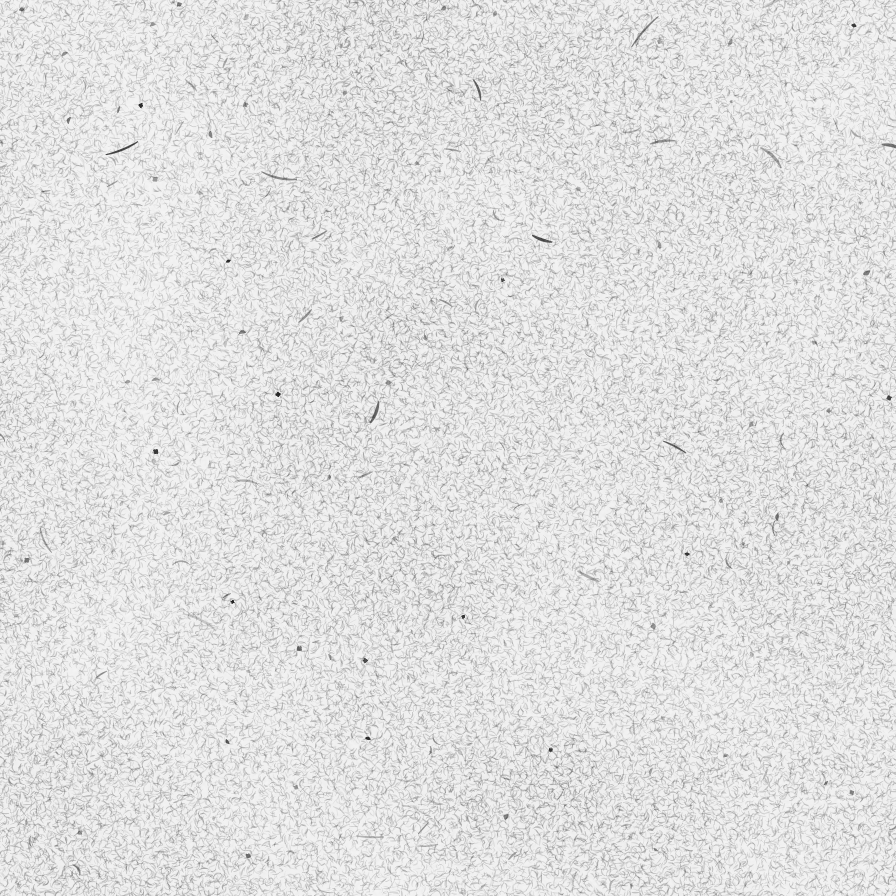
Give the GLSL for this texture, as a Shadertoy shader.

```glsl
vec4 hash(vec2 p) {
    vec4 q = fract(p.xyxy * vec4(0.1031, 0.1030, 0.0973, 0.1099));
    q += dot(q, q.wzxy + 33.33);
    return fract((q.xxyz + q.yzzw) * q.zywx);
}

float corner(vec2 cell, vec2 f, vec2 offset) {
    return dot(hash(cell + offset).xy * 2.0 - 1.0, f - offset);
}

float gradientNoise(vec2 p) {
    vec2 cell = floor(p), f = p - cell;
    vec2 blend = f * f * (3.0 - 2.0 * f);
    float low = mix(corner(cell, f, vec2(0, 0)), corner(cell, f, vec2(1, 0)), blend.x);
    float high = mix(corner(cell, f, vec2(0, 1)), corner(cell, f, vec2(1, 1)), blend.x);
    return mix(low, high, blend.y);
}

float clouds(vec2 p) {
    return gradientNoise(p) + 0.6 * gradientNoise(p * 2.3 + 40.0);
}

// Ink from one bent, tapered strand per grid cell; amount is the share of cells shown
float strands(vec2 uv, float cells, float seed, vec2 halfSize, float bend, float amount) {
    uv += seed * 0.137;
    vec2 home = floor(uv * cells - 0.5);
    float ink = 0.0;
    for (int i = 0; i < 4; i++) {
        vec2 cell = home + vec2(i & 1, i >> 1);
        vec4 place = hash(cell + seed * vec2(37.0, 61.0));
        vec4 form = fract(place.yzwx * 61.0);
        float shown = smoothstep(place.w, place.w + 0.08, amount);

        vec2 p = uv - (cell + 0.1 + 0.8 * place.xy) / cells;
        vec2 dir = vec2(cos(6.2832 * place.z), sin(6.2832 * place.z));
        p = vec2(dot(p, dir), dir.x * p.y - dir.y * p.x);

        float halfLength = halfSize.x * mix(0.5, 1.25, form.x);
        float bow = p.x * p.x / (halfLength * halfLength);
        p.y -= bend * (form.y - 0.5) * halfLength * (bow - 0.3);
        float dist = length(vec2(max(abs(p.x) - halfLength, 0.0), p.y));
        float halfWidth = halfSize.y * mix(0.6, 1.4, form.z) * (1.0 - 0.5 * min(bow, 1.0));
        float cover = clamp((halfWidth - dist) * iResolution.y + 0.5, 0.0, 1.0);
        ink += (1.0 - ink) * cover * shown * mix(0.3, 1.0, form.w);
    }
    return ink;
}

void mainImage(out vec4 fragColor, in vec2 fragCoord) {
    vec2 uv = fragCoord / iResolution.y;

    // Pulp: faint clouds, fine grain and a few bare patches
    float cloud = clouds(uv * 3.5 + 5.0);
    float tangle = clouds(uv * 9.0 + 80.0);
    float bare = smoothstep(0.45, 0.85, -tangle);
    float paper = 0.942 - 0.012 * cloud + 0.025 * gradientNoise(uv * 260.0);

    // Dense mat of short pale fibres
    float density = 0.89 + 0.2 * cloud - 0.5 * bare;
    for (int i = 0; i < 7; i++) {
        float ink = strands(uv, 104.0, 3.17 * float(i + 1), vec2(0.0039, 0.00062), 1.1, density);
        paper *= 1.0 - 0.205 * (1.0 + 0.3 * cloud) * ink;
    }

    // Grey fibres gathered in loose knots
    float knot = smoothstep(0.3, 0.75, tangle);
    paper *= 1.0 - 0.45 * strands(uv, 40.0, 26.7, vec2(0.0075, 0.0009), 0.9, 0.11 + 0.5 * knot);

    // Rare long dark slivers
    paper *= 1.0 - 0.75 * strands(uv, 10.0, 29.3, vec2(0.019, 0.0014), 0.35, 0.18);

    // Grey flecks and nearly black specks
    paper *= 1.0 - 0.5 * strands(uv, 20.0, 41.9, vec2(0.003, 0.0019), 0.6, 0.15);
    paper *= 1.0 - 0.85 * strands(uv, 14.0, 34.9, vec2(0.0018, 0.0024), 0.5, 0.18);

    fragColor = vec4(vec3(paper), 1.0);
}
```
